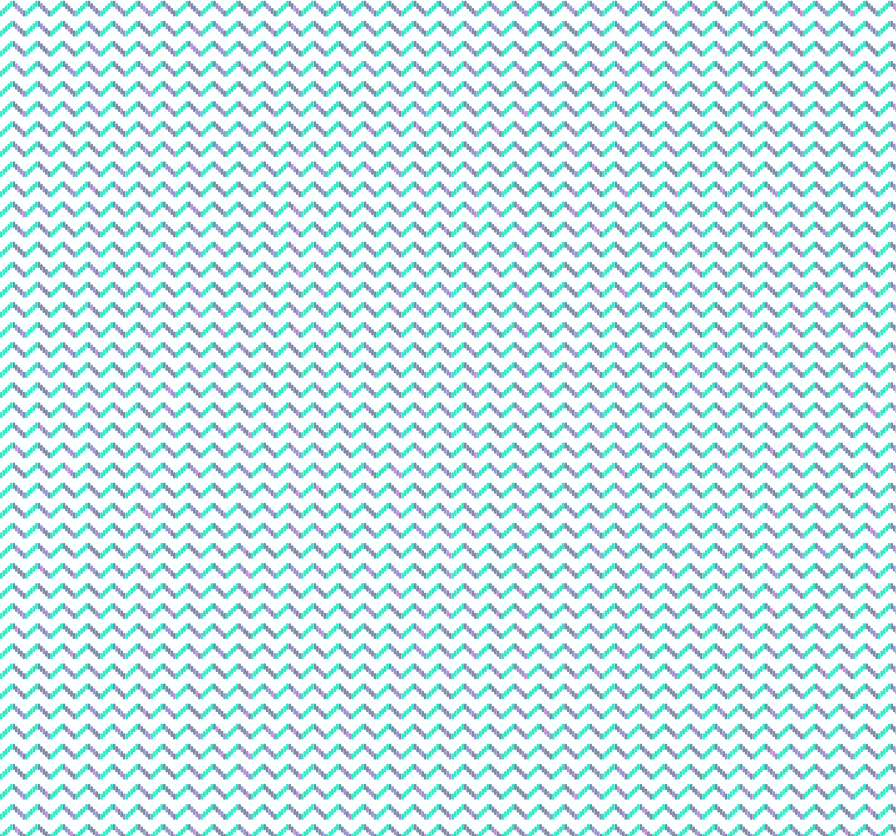
This pattern is drawn by a WebGL 2 fragment shader. Its source:

```glsl
#version 300 es
precision highp float;
// Rows of fine two-tone chevrons on white: mint strokes rise, grey-lilac strokes fall.
// Each stroke is a run of short upright stitches (capsules) set along a triangle wave,
// with a hash choosing the shade of every stitch.

uniform vec2 u_resolution;
out vec4 fragColor;

const vec2  REPEATS     = vec2(35.72, 41.63); // chevrons across, rows down
const float ROW_PHASE   = 0.43;   // middle of the first row, in rows from the top
const float ROW_HEIGHT  = 0.80;   // row spacing, in chevron widths
const float RISE        = 0.48;   // valley to peak, in chevron widths
const float STITCHES    = 10.0;   // stitches per chevron
const float HALF_LENGTH = 0.067;  // half of a stitch's straight part
const float RADIUS      = 0.056;  // half of a stitch's width
const float LILAC_SHARE = 0.38;
const float PINK_SHARE  = 0.05;

const vec3 PAPER = vec3(0.99, 1.00, 1.00);
const vec3 MINT  = vec3(0.20, 0.92, 0.78);
const vec3 GREY  = vec3(0.51, 0.54, 0.66);
const vec3 LILAC = vec3(0.61, 0.58, 0.81);
const vec3 PINK  = vec3(0.77, 0.56, 0.86);
const vec3 TEAL  = vec3(0.33, 0.62, 0.68);

float hash(vec2 p) {
    vec3 q = fract(vec3(p.xyx) * 0.1031);
    q += dot(q, q.yzx + 33.33);
    return fract((q.x + q.y) * q.z);
}

// Height of the zigzag: valleys at whole x, peaks halfway between.
float zigzag(float x) {
    return RISE * (0.5 - abs(2.0 * fract(x) - 1.0));
}

float stitchDistance(vec2 p) {
    p.y -= clamp(p.y, -HALF_LENGTH, HALF_LENGTH);
    return length(p) - RADIUS;
}

vec3 stitchColor(float column, float row) {
    float phase = fract((column + 0.5) / STITCHES);
    float pick = hash(vec2(column, row) + 17.0);
    if (phase < 0.5) return MINT * mix(0.97, 1.03, pick);
    if (phase < 0.5 + 1.0 / STITCHES) return mix(TEAL, GREY, pick);
    if (pick < PINK_SHARE) return PINK;
    return pick < PINK_SHARE + LILAC_SHARE ? LILAC : GREY;
}

void main() {
    // Chevron coordinates: x in chevrons, y in rows from the top
    vec2 uv = gl_FragCoord.xy / u_resolution;
    vec2 grid = vec2(uv.x, 1.0 - uv.y) * REPEATS;
    float row = floor(grid.y - ROW_PHASE + 0.5);
    vec2 p = vec2(grid.x, (row + ROW_PHASE - grid.y) * ROW_HEIGHT);

    // Nearest stitch among the neighbouring columns
    float nearest = 1.0;
    float nearestColumn = 0.0;
    float baseColumn = floor(p.x * STITCHES);
    for (int i = -2; i <= 2; i++) {
        float column = baseColumn + float(i);
        float x = (column + 0.5) / STITCHES;
        float d = stitchDistance(p - vec2(x, zigzag(x)));
        if (d < nearest) {
            nearest = d;
            nearestColumn = column;
        }
    }

    // Edge smoothing over one output pixel
    float pixel = REPEATS.x / u_resolution.x;
    float ink = clamp(0.5 - nearest / pixel, 0.0, 1.0);
    fragColor = vec4(mix(PAPER, stitchColor(nearestColumn, row), ink), 1.0);
}
```
